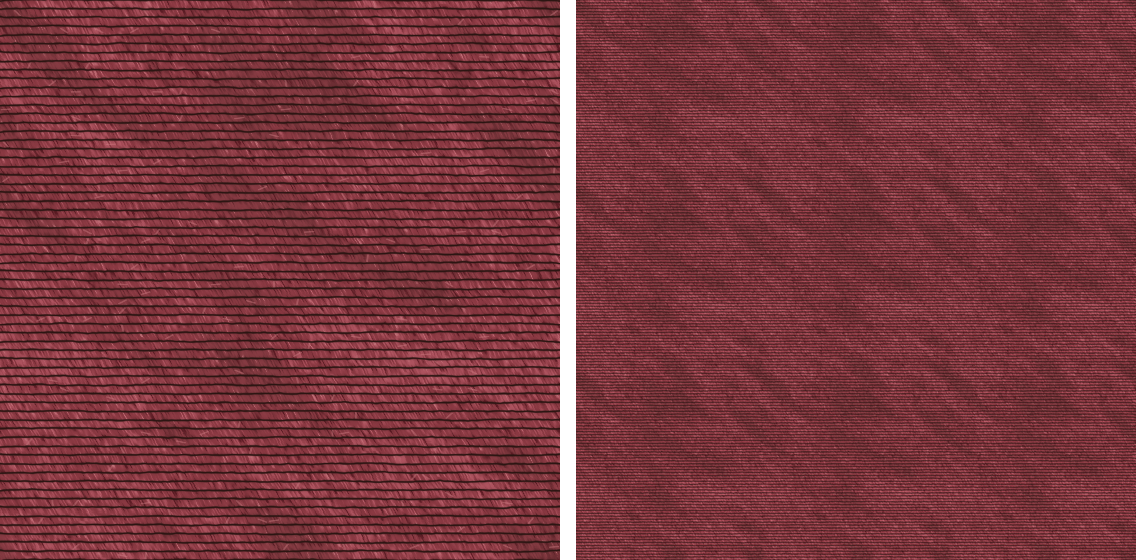
Left: one tile. Right: repeated 3 by 3.
A three.js fragment shader for this texture:

```glsl
// Crimson ribbed cloth: rows of slanted fibres bound by dark wavy threads.
varying vec2 vUv;

const float ROWS = 64.0;          // bands up the canvas
const float FINE_FIBRES = 400.0;  // fibre columns across the canvas
const float WIDE_FIBRES = 170.0;
const float LEAN = 0.55;          // sideways shift per unit of height
const float THREAD_REACH = 0.20;  // thread half width with shadow, in rows
const float WOBBLE = 0.13;        // thread waviness, in rows
const vec2 HAIR_GRID = vec2(48.0, 64.0);
const float HAIR_SHARE = 0.05;    // share of cells holding a loose hair

const vec3 THREAD = vec3(0.165, 0.085, 0.070);
const vec3 SHADE = vec3(0.385, 0.145, 0.170);
const vec3 CLOTH = vec3(0.525, 0.215, 0.250);
const vec3 LIGHT = vec3(0.660, 0.315, 0.360);
const vec3 GAP = vec3(0.330, 0.075, 0.115);
const vec3 SHEEN = vec3(0.780, 0.480, 0.500);
const vec3 DUSTY = vec3(0.470, 0.235, 0.250);

float hash(vec2 p) {
  vec3 q = fract(p.xyx * 0.1031);
  q += dot(q, q.yzx + 33.33);
  return fract((q.x + q.y) * q.z);
}

// Value noise that wraps after a whole number of cells.
float noise(vec2 p, vec2 period) {
  vec2 cell = floor(p);
  vec2 f = fract(p);
  f = f * f * (3.0 - 2.0 * f);
  vec2 a = mod(cell, period);
  vec2 b = mod(cell + 1.0, period);
  return mix(mix(hash(a), hash(vec2(b.x, a.y)), f.x),
             mix(hash(vec2(a.x, b.y)), hash(b), f.x), f.y);
}

// Sideways noise with its own values on each line.
float lineNoise(float x, float count, float line) {
  return noise(vec2(x * count, line), vec2(count, ROWS)) - 0.5;
}

float fibres(float x, float count, float along) {
  return noise(vec2(x * count, along), vec2(count, ROWS * 3.0));
}

float segment(vec2 p, vec2 a, vec2 b) {
  vec2 ab = b - a;
  return length(p - a - ab * clamp(dot(p - a, ab) / dot(ab, ab), 0.0, 1.0));
}

// Short loose hairs, each kept inside its own cell.
float hairs(vec2 uv) {
  vec2 cell = floor(uv * HAIR_GRID);
  vec2 p = fract(uv * HAIR_GRID);
  float angle = 6.2832 * hash(cell + 7.0);
  vec2 reach = vec2(cos(angle), sin(angle)) * 0.36;
  float d = segment(p, 0.5 - reach, 0.5 + reach);
  return step(hash(cell + 91.0), HAIR_SHARE) * (1.0 - smoothstep(0.03, 0.13, d));
}

void main() {
  // Nearest thread and signed distance to it, in rows
  float height = vUv.y * ROWS;
  float line = floor(height + 0.5);
  float wave = lineNoise(vUv.x, 18.0, line) + 0.6 * lineNoise(vUv.x, 70.0, line)
             + 0.4 * lineNoise(vUv.x, 140.0, line);
  float d = height - line - WOBBLE * wave;
  float below = step(d, 0.0);
  float row = mod(line - below, ROWS);
  float v = d + below;

  // Slanted fibres, broken along their length
  float lean = LEAN * (0.85 + 0.3 * hash(vec2(row, 5.0)));
  float x = vUv.x + lean * v / ROWS;
  float fine = fibres(x, FINE_FIBRES, row * 3.0 + v * 1.4);
  float wide = fibres(x, WIDE_FIBRES, row * 3.0 + v);

  // Broad diagonal patches of wear
  vec2 drift = vec2(vUv.x + vUv.y, vUv.y);
  float patches = 0.6 * noise(drift * vec2(9.0, 6.0), vec2(9.0, 6.0))
                + 0.4 * noise(drift * vec2(26.0, 17.0), vec2(26.0, 17.0));
  float rowTone = hash(vec2(row, 23.0)) - 0.5;

  // Cloth colour
  float tone = 0.5 + 0.65 * (fine - 0.5) + 0.45 * (wide - 0.5)
             + 0.75 * (patches - 0.5) + 0.12 * rowTone;
  vec3 color = mix(SHADE, CLOTH, smoothstep(0.0, 0.5, tone));
  color = mix(color, LIGHT, smoothstep(0.5, 1.0, tone));
  color = mix(color, DUSTY, 0.35 * smoothstep(0.55, 0.25, patches));
  color = mix(color, GAP, 0.65 * smoothstep(0.30, 0.05, fine) * smoothstep(0.6, 0.2, wide));
  color = mix(color, SHEEN, 0.65 * smoothstep(0.78, 0.98, fine) * smoothstep(0.5, 0.85, wide));
  color = mix(color, SHEEN, 0.4 * hairs(vUv));
  color *= 0.93 + 0.10 * sin(3.1416 * clamp(v, 0.0, 1.0));

  // Twisted thread with a soft shadow
  float twist = 1.0 + 0.3 * lineNoise(vUv.x + 0.3 * d / ROWS, 150.0, line);
  float cover = 1.0 - smoothstep(0.0, THREAD_REACH * twist, abs(d));
  color = mix(color, THREAD, cover);

  gl_FragColor = vec4(color, 1.0);
}
```
